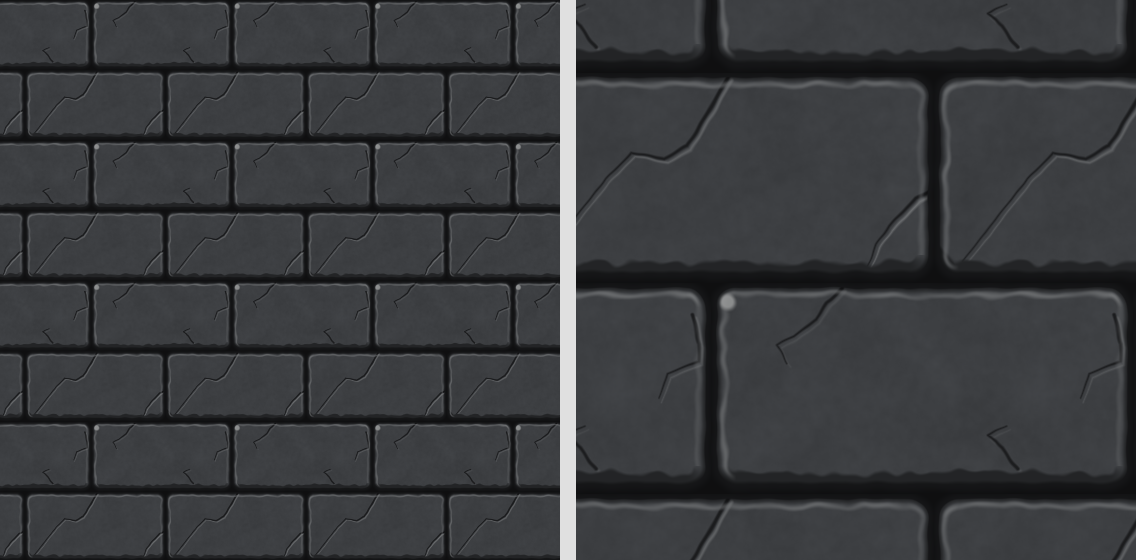
Left, the full canvas; right, a detail of the centre.
This texture is drawn by a Shadertoy shader. Its source:

```glsl
// Dark stone brick wall in running bond, with bevelled edges and two alternating cracked bricks.

const float TILE = 0.251;                     // size of a repeat: one brick wide, two courses high
const vec2 COURSE_SHIFT = vec2(0.649, 0.177); // joint position in even and odd courses
const vec2 BRICK_CENTER = vec2(0.5, 0.245);
const vec2 BRICK_HALF = vec2(0.486, 0.233);
const float CORNER_RADIUS = 0.045;
const float EDGE_WEAR = 0.007;
const float RIM_INSET = 0.017;
const float RIM_WIDTH = 0.011;
const float BEVEL_WIDTH = 0.030;
const float CRACK_WIDTH = 0.0065;
const float CRACK_TAPER = 0.0006;
const vec2 CRACK_LIGHT_SHIFT = vec2(0.008, 0.009);

const vec3 FACE = vec3(0.238, 0.246, 0.258);
const vec3 JOINT = vec3(0.082, 0.084, 0.090);
const vec3 BEVEL = vec3(0.138, 0.143, 0.150);
const vec3 RIM = vec3(0.450, 0.458, 0.465);
const vec3 CHIP = vec3(0.600, 0.605, 0.605);

// Crack paths inside a brick cell, y pointing down
const vec2 TOP_CRACK[6] = vec2[6](vec2(0.311, 0.010), vec2(0.273, 0.047),
    vec2(0.249, 0.085), vec2(0.197, 0.126), vec2(0.156, 0.147), vec2(0.180, 0.189));
const vec2 SIDE_CRACK[6] = vec2[6](vec2(0.955, 0.074), vec2(0.972, 0.144),
    vec2(0.969, 0.185), vec2(0.945, 0.195), vec2(0.896, 0.216), vec2(0.875, 0.272));
const vec2 BOTTOM_CRACK[6] = vec2[6](vec2(0.725, 0.440), vec2(0.690, 0.390),
    vec2(0.675, 0.375), vec2(0.655, 0.362), vec2(0.675, 0.350), vec2(0.700, 0.338));
const vec2 LONG_CRACK[6] = vec2[6](vec2(0.512, 0.010), vec2(0.415, 0.176),
    vec2(0.360, 0.204), vec2(0.284, 0.190), vec2(0.221, 0.253), vec2(0.069, 0.446));
const vec2 CORNER_CRACK[6] = vec2[6](vec2(0.993, 0.280), vec2(0.958, 0.298),
    vec2(0.925, 0.332), vec2(0.893, 0.366), vec2(0.865, 0.408), vec2(0.837, 0.467));

vec2 hashGradient(vec2 p) {
    vec3 h = fract(p.xyx * vec3(0.1031, 0.1030, 0.0973));
    h += dot(h, h.yzx + 33.33);
    return 2.0 * fract((h.xx + h.yz) * h.zy) - 1.0;
}

float gradientNoise(vec2 p) {
    vec2 i = floor(p), f = fract(p), u = f * f * (3.0 - 2.0 * f);
    vec2 e = vec2(0.0, 1.0);
    float a = dot(hashGradient(i), f);
    float b = dot(hashGradient(i + e.yx), f - e.yx);
    float c = dot(hashGradient(i + e.xy), f - e.xy);
    float d = dot(hashGradient(i + e.yy), f - e.yy);
    return mix(mix(a, b, u.x), mix(c, d, u.x), u.y);
}

float fbm(vec2 p) {
    float sum = 0.0, amplitude = 0.5;
    for (int i = 0; i < 4; i++) {
        sum += amplitude * gradientNoise(p);
        p = p * 2.03 + 7.1;
        amplitude *= 0.6;
    }
    return sum;
}

// Distance to a path that grows thinner along its length
float crackDistance(vec2 p, vec2 path[6]) {
    float nearest = 1.0;
    for (int i = 0; i < 5; i++) {
        vec2 s = path[i + 1] - path[i], r = p - path[i];
        float h = clamp(dot(r, s) / dot(s, s), 0.0, 1.0);
        nearest = min(nearest, length(r - s * h) + CRACK_TAPER * (float(i) + h));
    }
    return nearest;
}

// Dark groove with a lit lower lip
vec3 engrave(vec3 color, vec2 p, vec2 path[6], float light, float px) {
    float w = CRACK_WIDTH + 0.5 * px;
    float lip = 1.0 - smoothstep(0.0, w, crackDistance(p - CRACK_LIGHT_SHIFT, path));
    float groove = 1.0 - smoothstep(0.15 * w, w, crackDistance(p, path));
    return mix(mix(color, RIM, light * lip), JOINT, 0.85 * groove);
}

void mainImage(out vec4 fragColor, in vec2 fragCoord) {
    // Brick cell coordinates, y pointing down
    vec2 p = vec2(fragCoord.x, iResolution.y - fragCoord.y) / (iResolution.y * TILE);
    float px = 1.0 / (iResolution.y * TILE);
    float odd = mod(floor(p.y * 2.0), 2.0);
    vec2 q = vec2(fract(p.x - mix(COURSE_SHIFT.x, COURSE_SHIFT.y, odd)), mod(p.y, 0.5));
    vec2 seed = q + 17.0 * odd + 3.0;

    // Worn rounded box: depth from the edge and outward normal
    vec2 v = q - BRICK_CENTER;
    vec2 a = abs(v) - BRICK_HALF + CORNER_RADIUS;
    float wear = EDGE_WEAR * gradientNoise(seed * 19.0);
    float depth = CORNER_RADIUS - length(max(a, 0.0)) - min(max(a.x, a.y), 0.0) + wear;
    vec2 n = a.x > 0.0 && a.y > 0.0 ? normalize(a) : (a.x > a.y ? vec2(1, 0) : vec2(0, 1));
    n *= sign(v);

    // Mottled face
    vec3 color = FACE * (1.0 + 0.16 * fbm(seed * 7.0) + 0.10 * fbm(seed * 34.0));

    // Cracks, two sets in alternating courses
    vec2 c = q + 0.005 * vec2(gradientNoise(seed * 26.0), gradientNoise(seed * 26.0 + 9.0));
    if (odd < 0.5) {
        color = engrave(color, c, TOP_CRACK, 0.25, px);
        color = engrave(color, c, SIDE_CRACK, 0.45, px);
        color = engrave(color, c, BOTTOM_CRACK, 0.25, px);
    } else {
        color = engrave(color, c, LONG_CRACK, 0.60, px);
        color = engrave(color, c, CORNER_CRACK, 0.85, px);
    }

    // Shaded lower bevel, with a broken corner in odd courses
    float ragged = BEVEL_WIDTH + 0.022 * gradientNoise(seed * 23.0 + 4.0);
    float bevel = max(n.y, 0.0) * (1.0 - smoothstep(ragged - 0.008, ragged + 0.004, depth));
    float broken = odd * (1.0 - smoothstep(0.070, 0.085, q.x + 0.476 - q.y + wear));
    color = mix(color, BEVEL, max(bevel, broken));

    // Lit rim, strongest at the left and top
    float lit = 0.72 * max(-n.x, 0.0) + 0.75 * max(-n.y, 0.0) + 0.35 * max(n.x, 0.0) * step(n.y, 0.01);
    float rim = 1.0 - smoothstep(0.0, RIM_WIDTH, abs(depth - RIM_INSET + wear));
    rim *= 0.8 + 0.7 * gradientNoise(seed * 13.0 + 2.0);
    color = mix(color, RIM, clamp(lit * rim, 0.0, 1.0));
    float chip = 1.0 - smoothstep(0.013, 0.026, length(q - vec2(0.038, 0.042)) + wear);
    color = mix(color, CHIP, 0.85 * chip * (1.0 - odd));

    // Soft dark edge into the joint
    color *= mix(0.6, 1.0, smoothstep(0.0, 0.012, depth));
    vec3 joint = JOINT * (1.0 - 0.3 * smoothstep(0.0, 0.025, -depth));
    color = mix(joint, color, smoothstep(-px, px, depth));
    fragColor = vec4(color, 1.0);
}
```
